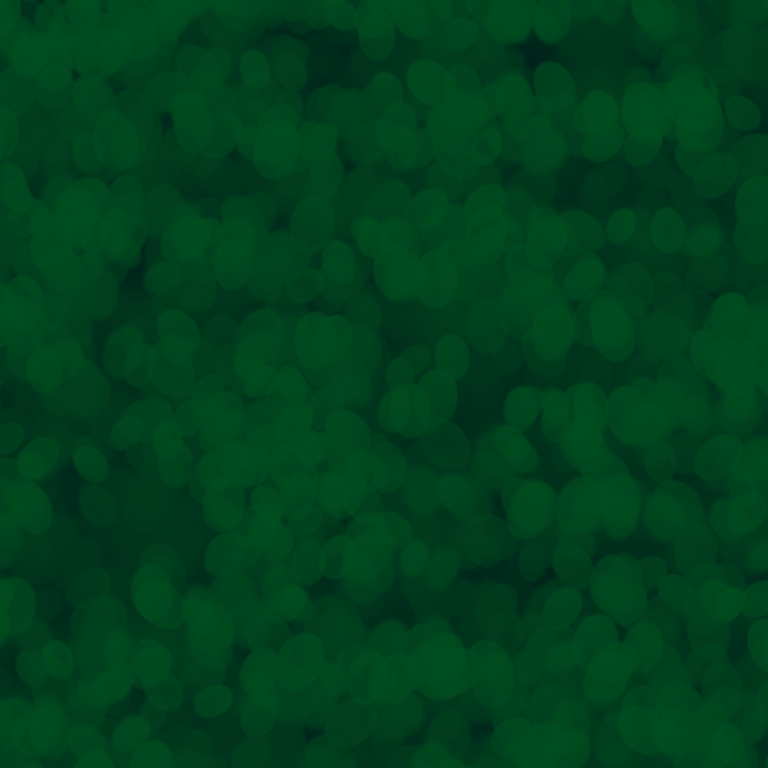
This background is drawn by a WebGL 1 fragment shader. Its source:

```glsl
precision highp float;

// Deep green field of overlapping translucent leaf-like ovals.
// Jittered grids of tilted ellipses lighten a dark mottled base towards a tone
// of their own; stretched gradient noise gathers the bright ones into rows.

uniform vec2 u_resolution;

#define DARK_GREEN   vec3(0.0, 0.122, 0.104)
#define BRIGHT_GREEN vec3(0.0, 0.332, 0.123)
#define LAYERS       4
#define CELL         vec2(0.049, 0.058)  // grid spacing of one layer
#define RADIUS       vec2(0.025, 0.034)  // mean half axes of an oval
#define TILT         2.0                 // full range of lean, radians
#define OPACITY      0.72
#define ROW_FREQ     vec2(4.0, 12.5)     // noise that forms the rows
#define MOTTLE_FREQ  vec2(8.0, 14.0)
#define BASE_LEVEL   0.30
#define TONE         0.54                // mean brightness of the ovals
#define EDGE         0.003               // width of the sharpest rim

vec2 hash2(vec2 p) {
  vec3 q = fract(p.xyx * vec3(0.1031, 0.1030, 0.0973));
  q += dot(q, q.yzx + 33.33);
  return fract((q.xx + q.yz) * q.zy);
}

// Gradient noise, roughly -0.8 to 0.8.
float gradientNoise(vec2 p) {
  vec2 i = floor(p);
  vec2 f = p - i;
  vec2 u = f * f * f * (f * (f * 6.0 - 15.0) + 10.0);
  vec2 o = vec2(0.0, 1.0);
  float a = dot(hash2(i + o.xx) * 2.0 - 1.0, f - o.xx);
  float b = dot(hash2(i + o.yx) * 2.0 - 1.0, f - o.yx);
  float c = dot(hash2(i + o.xy) * 2.0 - 1.0, f - o.xy);
  float d = dot(hash2(i + o.yy) * 2.0 - 1.0, f - o.yy);
  return 1.4 * mix(mix(a, b, u.x), mix(c, d, u.x), u.y);
}

// Coverage of one tilted oval, fading slightly along its long axis.
float ovalMask(vec2 p, vec2 radius, float angle, float edge) {
  float c = cos(angle);
  float s = sin(angle);
  vec2 q = vec2(c * p.x + s * p.y, c * p.y - s * p.x) / radius;
  float dist = (length(q) - 1.0) * radius.x;
  float fade = 0.85 + 0.15 * clamp(q.y, -1.0, 1.0);
  return fade * (1.0 - smoothstep(-edge, 0.3 * edge, dist));
}

// Lightens the given level with one jittered layer of ovals.
float addOvals(float level, vec2 p, float layer, float pixel) {
  vec2 shift = hash2(vec2(layer * 7.0 + 3.0, 41.0)) * CELL;
  vec2 home = floor((p + shift) / CELL);
  for (int y = -1; y <= 1; y++) {
    for (int x = -1; x <= 1; x++) {
      vec2 cell = home + vec2(float(x), float(y));
      vec2 seed = cell + layer * vec2(61.0, 113.0) + 200.0;
      vec2 jitter = hash2(seed);
      vec2 shape = hash2(seed + 517.0);
      vec2 look = hash2(seed + 911.0);

      vec2 center = (cell + mix(vec2(0.5), jitter, vec2(0.9, 0.7))) * CELL - shift;
      vec2 radius = RADIUS * mix(0.75, 1.24, shape.x);
      float angle = (shape.y - 0.55) * TILT;
      float edge = max(EDGE * (1.0 + 3.0 * look.y * look.y * look.y), 1.5 * pixel);

      float row = gradientNoise(center * ROW_FREQ + 30.0);
      float tone = min(TONE + 0.65 * row + 0.85 * (look.x - 0.5), 0.88);
      float mask = ovalMask(p - center, radius, angle, edge);
      level = mix(level, max(level, tone), OPACITY * mask);
    }
  }
  return level;
}

void main() {
  float size = min(u_resolution.x, u_resolution.y);
  vec2 p = gl_FragCoord.xy / size;

  // Soft dark mottling underneath
  float level = BASE_LEVEL + 0.4 * gradientNoise(p * MOTTLE_FREQ + 70.0);
  level = clamp(level, 0.08, 1.0);

  // Translucent ovals on top
  for (int i = 0; i < LAYERS; i++) {
    level = addOvals(level, p, float(i), 1.0 / size);
  }

  gl_FragColor = vec4(mix(DARK_GREEN, BRIGHT_GREEN, level), 1.0);
}
```
